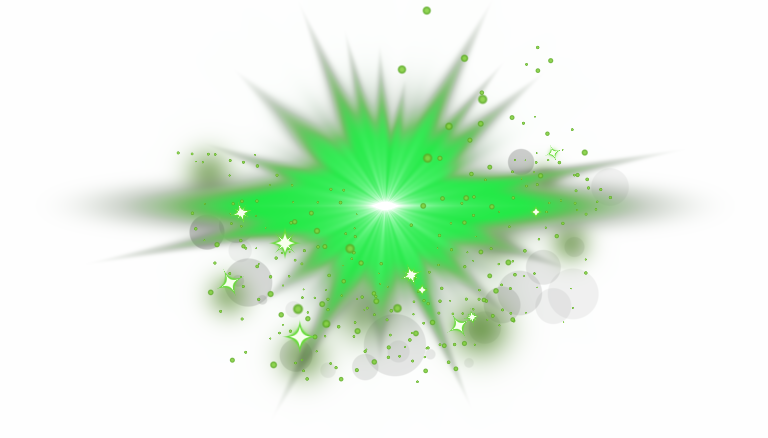
A WebGL 1 fragment shader for this background:

```glsl
precision highp float;
// A green light burst on white: tapered rays and a wide horizontal flare build
// one density field, which a colour ramp turns from grey haze to vivid green.
// Soft clouds, pale discs, cellular sparks and concave stars hang around it.
uniform vec2 u_resolution;

float hash(vec2 p) {
  return fract(sin(dot(p, vec2(127.1, 311.7))) * 4375.85);
}

vec2 turn(vec2 p, float degrees) {
  float a = radians(degrees), c = cos(a), s = sin(a);
  return vec2(c * p.x + s * p.y, c * p.y - s * p.x);
}

// Adds a tapered ray to a density
void ray(inout float density, vec2 p, float degrees, float reach, float width) {
  p = turn(p, degrees);
  float fade = clamp(1.0 - p.x / reach, 0.0, 1.0);
  float y = p.y / (width * fade + 0.004);
  float a = fade * exp(-y * y) * smoothstep(-0.01, 0.04, p.x);
  density = 1.0 - (1.0 - density) * (1.0 - a);
}

void disc(inout vec3 col, vec2 p, float radius, float alpha) {
  float a = 1.0 - smoothstep(radius - 0.004, radius, length(p));
  col = mix(col, vec3(0.52), a * alpha);
}

void cloud(inout vec3 col, vec2 p, float radius, float alpha) {
  col = mix(col, vec3(0.40, 0.58, 0.26), alpha * exp(-dot(p, p) / (radius * radius)));
}

// Concave star; eight > 0.5 adds diagonal points
void star(inout vec3 col, vec2 p, float size, float degrees, float eight) {
  vec2 a = sqrt(abs(turn(p, degrees)));
  vec2 b = sqrt(abs(turn(p, degrees + 45.0)));
  float v = (a.x + a.y) * (a.x + a.y) / size;
  float w = (b.x + b.y) * (b.x + b.y) / size * 1.35;
  v = mix(v, min(v, w), eight);
  col = mix(col, vec3(0.42, 0.85, 0.20), 0.6 * exp(-dot(p, p) / (size * size * 0.35)));
  col = mix(col, vec3(0.40, 0.86, 0.22), 1.0 - smoothstep(1.0, 1.7, v));
  col = mix(col, vec3(0.97, 1.0, 0.93), 1.0 - smoothstep(0.7, 1.15, v));
}

// One jittered spark per cell, kept inside a bowl around the burst
void sparks(inout vec3 col, vec2 p, float cell, float radius, float amount) {
  vec2 id = floor(p / cell);
  float size = radius * (0.45 + 0.55 * hash(id + 7.3));
  vec2 jitter = vec2(hash(id + 1.7), hash(id + 4.1)) - 0.5;
  vec2 c = (id + 0.5) * cell + jitter * (cell - 2.4 * radius);
  float bowl = length((c - vec2(0.02, 0.08)) / vec2(0.53, 0.47));
  float chance = amount * smoothstep(0.1, 0.5, bowl) * (1.0 - smoothstep(0.75, 1.05, bowl));
  chance *= 1.0 - smoothstep(0.0, 0.05, c.y - 0.01 - 0.36 * abs(c.x));
  float d = length(p - c) / size;
  float on = step(hash(id + 9.9), chance);
  vec3 tint = mix(vec3(0.52, 0.82, 0.25), vec3(0.36, 0.67, 0.14), smoothstep(0.2, 0.9, d));
  col = mix(col, tint, on * 0.9 * (1.0 - smoothstep(0.65, 1.2, d)));
}

void main() {
  vec2 p = (gl_FragCoord.xy - 0.5 * u_resolution) / u_resolution.y;
  vec2 q = p - vec2(0.003, 0.03);
  float r = length(q), angle = atan(q.y, q.x);
  vec3 col = vec3(0.995);

  // Pale discs, large then scattered small
  disc(col, p - vec2(-0.404, -0.030), 0.042, 0.42);
  disc(col, p - vec2(-0.310, -0.145), 0.057, 0.30);
  disc(col, p - vec2(0.313, 0.130), 0.032, 0.40);
  disc(col, p - vec2(0.025, -0.288), 0.073, 0.20);
  disc(col, p - vec2(0.310, -0.169), 0.053, 0.22);
  disc(col, p - vec2(0.432, -0.171), 0.060, 0.11);
  disc(col, p - vec2(0.516, 0.073), 0.045, 0.10);
  for (int i = 0; i < 16; i++) {
    float k = float(i), a = radians(188.0 + 10.5 * k);
    float spread = 0.72 + 0.26 * hash(vec2(k, 3.0));
    vec2 c = vec2(0.02, 0.03) + spread * vec2(0.48, 0.42) * vec2(cos(a), sin(a));
    disc(col, p - c, 0.010 + 0.034 * hash(vec2(k, 8.0)), 0.10 + 0.18 * hash(vec2(k, 5.0)));
  }

  // Olive clouds
  cloud(col, p - vec2(-0.400, 0.105), 0.052, 0.65);
  cloud(col, p - vec2(-0.355, -0.175), 0.048, 0.60);
  cloud(col, p - vec2(-0.185, -0.315), 0.055, 0.65);
  cloud(col, p - vec2(0.220, -0.250), 0.065, 0.85);
  cloud(col, p - vec2(0.425, -0.055), 0.045, 0.65);
  cloud(col, p - vec2(-0.045, -0.215), 0.065, 0.55);
  cloud(col, p - vec2(0.365, 0.090), 0.035, 0.55);
  cloud(col, p - vec2(0.250, -0.050), 0.060, 0.50);

  // Burst density: streaked glow, horizontal flare, rays
  float streak = sin(angle * 11.0 + 1.0) + 0.7 * sin(angle * 23.0 + 2.0) + 0.5 * sin(angle * 41.0);
  float density = min(1.0, exp(-r * r / 0.040) * (1.06 + 0.10 * streak));
  float flare = 1.8 * pow(max(0.0, 1.0 - abs(q.x) / 0.87), 1.6) * exp(-q.y * q.y / 0.0028);
  density = 1.0 - (1.0 - density) * (1.0 - min(flare, 1.0));
  ray(density, q, 113.0, 0.52, 0.032);
  ray(density, q, 62.5, 0.55, 0.036);
  ray(density, q, 103.0, 0.42, 0.024);
  ray(density, q, 92.0, 0.37, 0.022);
  ray(density, q, 81.0, 0.29, 0.022);
  ray(density, q, 40.0, 0.49, 0.036);
  ray(density, q, 50.5, 0.44, 0.026);
  ray(density, q, 138.0, 0.48, 0.050);
  ray(density, q, 10.7, 0.72, 0.026);
  ray(density, q, 191.0, 0.72, 0.030);
  ray(density, q, 161.0, 0.45, 0.030);
  ray(density, q, 242.0, 0.57, 0.036);
  ray(density, q, 293.0, 0.52, 0.026);
  ray(density, q, 341.0, 0.46, 0.036);
  ray(density, q, 318.0, 0.38, 0.045);
  ray(density, q, 218.0, 0.38, 0.045);
  ray(density, q, 268.0, 0.36, 0.050);

  // Colour ramp from haze to vivid green
  col *= mix(vec3(1.0), vec3(0.77, 0.80, 0.76), smoothstep(0.02, 0.38, density));
  col = mix(col, vec3(0.45, 0.72, 0.38), smoothstep(0.25, 0.65, density));
  col = mix(col, vec3(0.12, 0.91, 0.26), smoothstep(0.48, 0.92, density));

  // Mint streaks and white core
  float shine = exp(-r / 0.09) * (0.75 + 0.22 * streak);
  col = mix(col, vec3(0.58, 1.0, 0.68), clamp(shine, 0.0, 0.9));
  float core = 1.3 * exp(-length(q * vec2(1.0, 1.8)) / 0.032);
  core += 0.7 * exp(-abs(q.x) / 0.09 - abs(q.y) / 0.007);
  col = mix(col, vec3(1.0), min(core, 1.0));

  sparks(col, p, 0.028, 0.0045, 0.50);
  sparks(col, turn(p, 31.0), 0.041, 0.0075, 0.42);
  sparks(col, turn(p, 67.0), 0.075, 0.0120, 0.28);

  star(col, p - vec2(-0.326, 0.014), 0.021, 15.0, 1.0);
  star(col, p - vec2(-0.226, -0.055), 0.031, 0.0, 1.0);
  star(col, p - vec2(-0.352, -0.146), 0.026, 25.0, 0.0);
  star(col, p - vec2(-0.192, -0.269), 0.032, 0.0, 0.0);
  star(col, p - vec2(0.062, -0.128), 0.022, 20.0, 1.0);
  star(col, p - vec2(0.171, -0.244), 0.023, 30.0, 0.0);
  star(col, p - vec2(0.201, -0.224), 0.015, 10.0, 1.0);
  star(col, p - vec2(0.386, 0.151), 0.015, 20.0, 0.0);
  star(col, p - vec2(0.347, 0.016), 0.014, 0.0, 0.0);
  star(col, p - vec2(0.087, -0.162), 0.014, 0.0, 0.0);
  gl_FragColor = vec4(col, 1.0);
}
```
